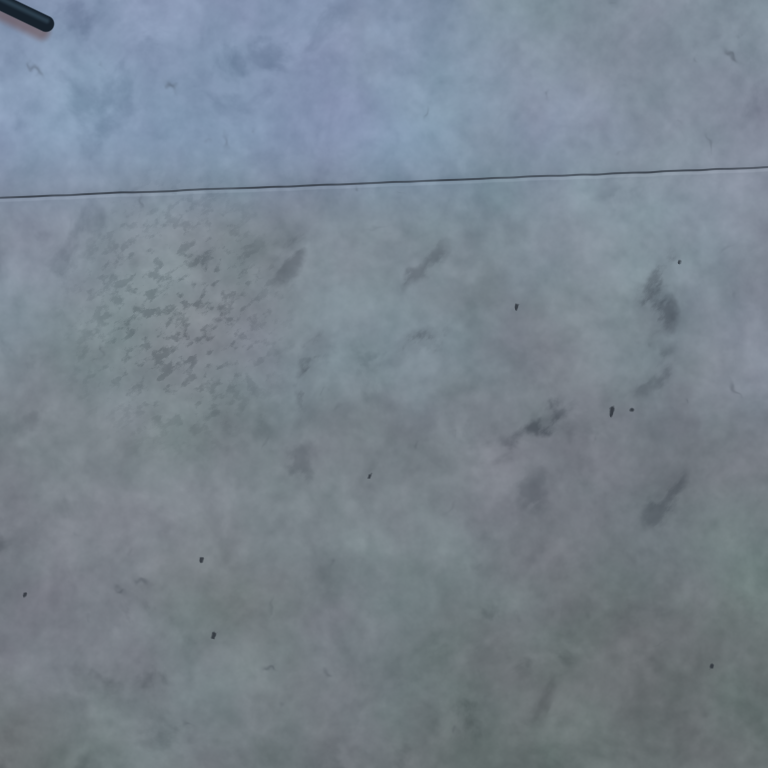
Write a Shadertoy shader that draws this texture.

```glsl
// Worn concrete floor in cool daylight: a blue-to-grey gradient mottled by noise,
// crossed by one thin, slightly tilted joint. Hashed loops scatter the smudges,
// flecks and crumbs; a dark rod pokes in at the upper left corner.

const vec3 SHADE_GREY = vec3(0.408, 0.438, 0.443);
const vec3 MID_GREY   = vec3(0.470, 0.501, 0.527);
const vec3 PALE_GREY  = vec3(0.502, 0.553, 0.602);
const vec3 SKY_BLUE   = vec3(0.527, 0.596, 0.700);
const vec3 MARK_DARK  = vec3(0.200, 0.225, 0.260);
const vec3 ROD_DARK   = vec3(0.090, 0.130, 0.170);
const vec3 ROD_LIGHT  = vec3(0.230, 0.310, 0.370);
const vec3 RUST       = vec3(0.420, 0.330, 0.340);
const float JOINT_HEIGHT = 0.743;
const float JOINT_SLOPE  = 0.039;
const float JOINT_WIDTH  = 0.0009;
const float MOTTLE = 0.110;
const float BLOTCH = 0.075;
const float GRAIN  = 0.050;
const int SMUDGES = 10;
const int FLECKS  = 48;
const int CRUMBS  = 9;

float hash(vec2 p) {
    vec3 q = fract(vec3(p.xyx) * 0.1031);
    q += dot(q, q.yzx + 33.33);
    return fract((q.x + q.y) * q.z);
}

vec2 hash2(float n) {
    return vec2(hash(vec2(n, 7.3)), hash(vec2(n, 41.9)));
}

float noise(vec2 p) {
    vec2 i = floor(p), f = fract(p);
    f = f * f * (3.0 - 2.0 * f);
    return mix(mix(hash(i), hash(i + vec2(1, 0)), f.x),
               mix(hash(i + vec2(0, 1)), hash(i + vec2(1, 1)), f.x), f.y);
}

float fbm(vec2 p) {
    float sum = 0.0, amp = 0.5;
    for (int i = 0; i < 5; i++) {
        sum += amp * noise(p);
        p = mat2(1.6, 1.2, -1.2, 1.6) * p + 17.0;
        amp *= 0.5;
    }
    return sum / 0.97;
}

vec2 turn(vec2 p, float a) {
    return vec2(cos(a) * p.x + sin(a) * p.y, cos(a) * p.y - sin(a) * p.x);
}

float capsule(vec2 p, vec2 a, vec2 b) {
    vec2 d = b - a;
    return length(p - a - d * clamp(dot(p - a, d) / dot(d, d), 0.0, 1.0));
}

// Cool light from the top left, dull shade at the lower right
vec3 floorColor(vec2 p) {
    float cloud = fbm(p * 4.0) - 0.5;
    float light = p.y - 0.42 * (p.x - 0.5) + 0.7 * cloud;
    vec3 col = mix(SHADE_GREY, MID_GREY, smoothstep(-0.05, 0.42, light));
    col = mix(col, PALE_GREY, smoothstep(0.46, 0.80, p.y + 0.4 * cloud));
    float blue = smoothstep(0.68, 0.84, p.y) * (1.0 - smoothstep(0.42, 0.90, p.x + 0.5 * cloud));
    col = mix(col, SKY_BLUE, blue);
    float tint = fbm(p * 7.0 + 50.0) - 0.5;
    col += tint * vec3(0.040, -0.025, 0.010);
    vec2 warped = p + 0.03 * vec2(noise(p * 16.0), noise(p * 16.0 + 40.0));
    col += MOTTLE * (fbm(warped * 9.0 + 9.0) - 0.5);
    col += BLOTCH * (fbm(warped * 32.0 + 70.0) - 0.5);
    // Sparse dark stains where two noise fields agree
    float stain = smoothstep(0.56, 0.80, fbm(warped * 22.0 + 5.0)) * smoothstep(0.42, 0.68, fbm(p * 6.0 + 23.0));
    return col - 0.060 * stain + GRAIN * (fbm(p * 85.0) - 0.5);
}

// Ragged scuffs with dark cores, mostly leaning up to the right
float smudges(vec2 p) {
    vec2 bent = p + 0.060 * (vec2(fbm(p * 24.0), fbm(p * 24.0 + 31.0)) - 0.5);
    float broken = smoothstep(0.40, 0.64, fbm(turn(p, 0.8) * vec2(28.0, 50.0) + 4.0));
    float sum = 0.0;
    for (int i = 0; i < SMUDGES; i++) {
        float n = float(i);
        vec2 center = vec2(0.34, 0.34) + vec2(0.62, 0.36) * fract(vec2(0.755, 0.570) * n + vec2(0.06, 0.90));
        vec2 r = hash2(n + 3.0);
        vec2 q = turn(bent - center, 0.4 + 0.8 * r.x) / vec2(0.034 + 0.034 * r.y, 0.013 + 0.014 * r.x);
        float body = 1.0 - smoothstep(0.3, 1.15, length(q));
        sum += body * (0.22 + 0.78 * broken) * (0.45 + 0.55 * r.y);
    }
    return min(sum, 1.0);
}

// Tapered, ragged little marks, few of them strong
float flecks(vec2 p) {
    vec2 bent = p + 0.009 * (vec2(noise(p * 130.0), noise(p * 130.0 + 60.0)) - 0.5);
    float sum = 0.0;
    for (int i = 0; i < FLECKS; i++) {
        float n = float(i) + 60.0;
        vec2 r = hash2(n + 200.0);
        vec2 q = turn(bent - hash2(n), 3.14 * r.x);
        q /= vec2(0.004 + 0.012 * r.y * r.y, 0.0022 + 0.0025 * r.x);
        sum += (0.07 + 0.40 * r.x * r.x * r.y) * exp(-1.6 * dot(q, q));
    }
    return min(sum, 0.8);
}

// Small hard crumbs
float crumbs(vec2 p, float px) {
    float mask = 0.0;
    for (int i = 0; i < CRUMBS; i++) {
        float n = float(i) + 400.0;
        vec2 r = hash2(n + 90.0);
        vec2 q = p - hash2(n) * vec2(1.0, 0.7) + 0.003 * (noise(p * 260.0) - 0.5);
        float d = capsule(q, vec2(0.0), vec2(0.002, 0.009) * r.x * r.x) - 0.0008 - 0.0016 * r.y;
        mask = max(mask, 1.0 - smoothstep(-px, 1.5 * px, d));
    }
    return mask;
}

void mainImage(out vec4 fragColor, in vec2 fragCoord) {
    vec2 p = fragCoord / iResolution.xy;
    float px = 1.0 / iResolution.y;
    vec3 col = floorColor(p);

    // Finely pitted, slightly brown patch on the left
    float patchArea = 1.0 - smoothstep(0.02, 0.20, length((p - vec2(0.23, 0.59)) * vec2(1.0, 0.85)));
    float pits = smoothstep(0.48, 0.74, fbm(turn(p, 0.6) * vec2(85.0, 130.0)));
    col += patchArea * (vec3(0.022, 0.012, -0.002) - 0.080 * pits);

    // Wear marks
    col = mix(col, MARK_DARK, 0.48 * smudges(p));
    col = mix(col, MARK_DARK, flecks(p));
    col = mix(col, MARK_DARK * 0.8, 0.80 * crumbs(p, px));

    // Joint: soft grime, pale lower lip, dark gap
    float h = p.y - JOINT_HEIGHT - JOINT_SLOPE * p.x + 0.0012 * (noise(vec2(p.x * 45.0, 2.0)) - 0.5);
    float wear = fbm(vec2(p.x * 24.0, 8.0));
    col -= 0.060 * wear * exp(-abs(h) / 0.007);
    col += 0.045 * (1.0 - smoothstep(0.0005, 0.002 + px, abs(h + 0.0036)));
    float gap = 1.0 - smoothstep(JOINT_WIDTH - px * 0.5, JOINT_WIDTH + px, abs(h));
    col = mix(col, MARK_DARK, gap * (0.50 + 0.45 * wear));

    // Rod with rusty shadow and a faint highlight
    vec2 tail = vec2(-0.03, 1.012), tip = vec2(0.060, 0.969);
    float shadow = capsule(p + vec2(0.006, 0.010), tail, tip);
    col = mix(col, RUST, 0.6 * (1.0 - smoothstep(0.004, 0.017, shadow)));
    float rod = capsule(p, tail, tip) - 0.0105;
    float shine = 1.0 - smoothstep(0.0, 0.006, capsule(p - vec2(0.001, 0.004), tail, tip));
    col = mix(col, mix(ROD_DARK, ROD_LIGHT, 0.6 * shine), 1.0 - smoothstep(-px, px, rod));

    fragColor = vec4(clamp(col, 0.0, 1.0), 1.0);
}
```
